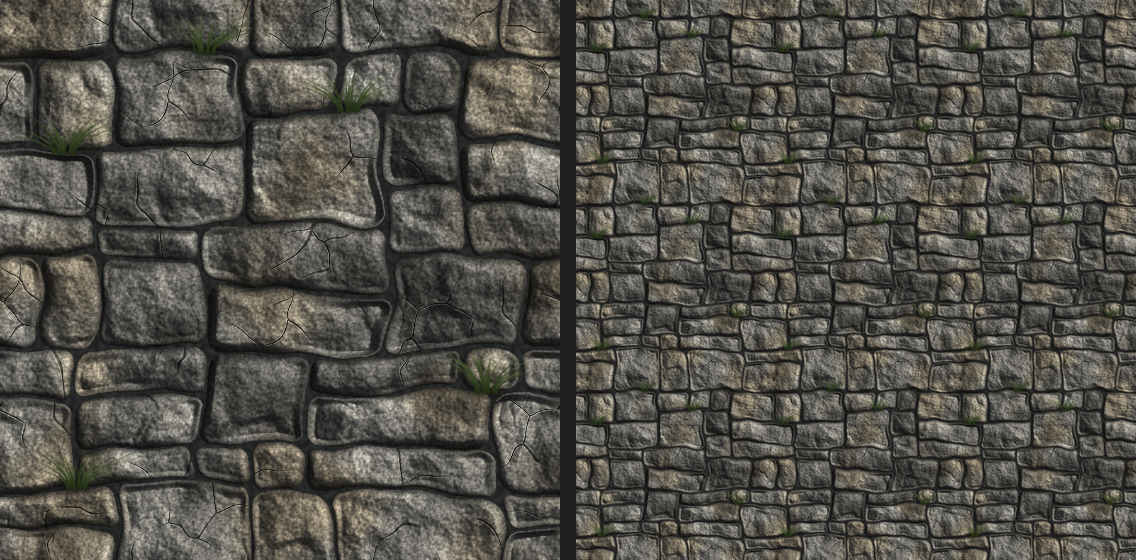
Left: one tile. Right: repeated 3 by 3.
A WebGL 1 fragment shader for this texture:

```glsl
precision highp float;
// Weathered dry-stone wall with grass tufts in a few joints, tiling both ways.
// A pinwheel grid of jittered joints gives the blocks; their rounded height field
// (pillow, chipped facets, cracks, grain) is lit from the upper right.
uniform vec2 u_resolution;

const vec2 GRID = vec2(4.0, 6.0);

float hash(vec2 p) {
  return fract(sin(dot(p, vec2(127.1, 311.7))) * 43758.5453);
}

// Gradient noise that wraps over the unit square
float corner(vec2 i, vec2 f, vec2 o, float freq) {
  float a = 6.2832 * hash(mod(i + o, freq) + 0.37 * freq);
  return dot(vec2(cos(a), sin(a)), f - o);
}

float noise(vec2 p, float freq) {
  vec2 i = floor(p * freq), f = fract(p * freq);
  vec2 u = f * f * f * (f * (f * 6.0 - 15.0) + 10.0);
  return mix(mix(corner(i, f, vec2(0, 0), freq), corner(i, f, vec2(1, 0), freq), u.x),
             mix(corner(i, f, vec2(0, 1), freq), corner(i, f, vec2(1, 1), freq), u.x), u.y);
}

float fbm(vec2 p) {
  float sum = 0.0, amp = 1.0, freq = 8.0;
  for (int k = 0; k < 5; k++) {
    sum += amp * noise(p, freq);
    amp *= 0.48;
    freq *= 2.0;
  }
  return sum;
}

vec2 warp(vec2 p) {
  return 0.045 * vec2(noise(p, 3.0), noise(p + 0.41, 3.0))
       + 0.018 * vec2(noise(p, 10.0), noise(p + 0.23, 10.0));
}

// Chipped facets: x = tilted plane height, y = gap to the nearest facet edge
vec2 facets(vec2 p, float freq) {
  vec2 i = floor(p * freq), f = fract(p * freq);
  float near = 8.0, next = 8.0, plane = 0.0;
  for (int k = 0; k < 9; k++) {
    vec2 o = vec2(mod(float(k), 3.0), floor(float(k) / 3.0)) - 1.0;
    vec2 cell = mod(i + o, freq);
    vec2 r = vec2(hash(cell), hash(cell + 31.0));
    vec2 d = o + 0.1 + 0.8 * r - f;
    float dist = length(d);
    if (dist < near) {
      next = near;
      near = dist;
      plane = dot(d, r.yx - 0.5);
    } else next = min(next, dist);
  }
  return vec2(plane, next - near);
}

// Position of the joint that crosses a grid cell
float joint(vec2 cell) {
  return 0.16 + 0.68 * hash(mod(cell, GRID) + 7.0);
}

// x = height, y = inset from the stone's edge, z = stone's random value, w = crack
vec4 wall(vec2 p) {
  vec2 q = (p + warp(p)) * GRID, lo = q, hi = q + 1.0, id = vec2(0.0);
  for (int k = 0; k < 4; k++) {
    vec2 c = floor(q) + vec2(mod(float(k), 2.0), floor(float(k) / 2.0));
    float sw = joint(c - 1.0), se = joint(c - vec2(0, 1));
    float nw = joint(c - vec2(1, 0)), ne = joint(c);
    bool even = mod(c.x + c.y, 2.0) < 0.5;
    vec2 a = c - 1.0 + (even ? vec2(nw, sw) : vec2(sw, se));
    vec2 b = c + (even ? vec2(se, ne) : vec2(ne, nw));
    if (q.x >= a.x && q.y >= a.y && q.x < b.x && q.y < b.y) {
      lo = a; hi = b; id = mod(c, GRID);
    }
  }
  // Split some of the large blocks in two
  vec2 size = (hi - lo) / GRID, cut = mix(lo, hi, 0.27 + 0.46 * hash(id + 5.0));
  if (hash(id + 9.0) < 0.6) {
    if (size.y > 0.17) {
      if (q.y < cut.y) hi.y = cut.y; else { lo.y = cut.y; id += 0.5; }
    } else if (size.x > 0.22) {
      if (q.x < cut.x) hi.x = cut.x; else { lo.x = cut.x; id += 0.5; }
    }
  }
  // Rounded box
  vec2 pos = (q - 0.5 * (lo + hi)) / GRID, half_size = 0.5 * (hi - lo) / GRID;
  float round_r = min(0.026, 0.6 * min(half_size.x, half_size.y));
  vec2 b = abs(pos) - half_size + round_r;
  float d = length(max(b, 0.0)) + min(max(b.x, b.y), 0.0) - round_r;
  // Surface relief, shifted so that each stone has its own
  vec2 tilt = vec2(hash(id + 2.0), hash(id + 4.0)) - 0.5, s = p + tilt;
  float rough = fbm(s);
  vec2 bent = s + 0.02 * vec2(noise(s, 21.0), noise(s + 0.3, 21.0));
  vec2 chip = facets(bent, 9.0);
  float inset = -d - 0.002 + 0.006 * rough;
  float crack = (1.0 - smoothstep(0.005, 0.03, chip.y)) * smoothstep(0.08, 0.25, noise(s, 6.0));
  crack = max(crack, (1.0 - smoothstep(0.002, 0.012, abs(noise(bent, 5.0))))
                     * smoothstep(0.0, 0.2, noise(s + 0.6, 7.0)));
  float rim = 1.0 - clamp(inset / 0.028, 0.0, 1.0);
  vec2 u = pos / half_size;
  float relief = 0.017 * rough + 0.026 * chip.x * smoothstep(0.0, 0.4, chip.y)
               + 0.3 * dot(pos, tilt) - 0.006 * dot(u, u) - 0.0008 * crack;
  float height = 0.014 * (1.0 - rim * rim * rim) + relief * smoothstep(0.0, 0.018, inset);
  return vec4(height, inset, hash(id + 6.0), crack);
}

void main() {
  vec2 p = gl_FragCoord.xy / u_resolution;
  float px = 1.0 / u_resolution.y, e = 0.0017;
  vec4 w = wall(p);
  vec2 grad = vec2(wall(p + vec2(e, 0)).x, wall(p + vec2(0, e)).x) - w.x;
  float lit = max(dot(normalize(vec3(-grad / e, 1.0)), normalize(vec3(0.55, 0.45, 0.7))), 0.0);

  // Stone colour: grey, slightly browner in patches, speckled
  float light = 0.32 + 1.4 * lit * lit;
  vec3 stone = mix(vec3(0.365, 0.365, 0.358), vec3(0.37, 0.348, 0.31),
                   smoothstep(0.0, 0.5, noise(p, 5.0) + 0.4 * w.z - 0.15));
  stone *= (0.84 + 0.32 * w.z) * (1.0 + 0.4 * noise(p, 7.0) + 0.3 * noise(p, 16.0));
  stone *= 1.0 + 0.4 * noise(p, 230.0) + 0.25 * noise(p, 120.0);
  stone *= light * mix(vec3(0.97, 1.0, 1.02), vec3(1.015, 1.0, 0.96), min(light, 1.0));
  stone *= (1.0 - 0.5 * w.w) * mix(0.6, 1.0, smoothstep(0.0, 0.013, w.y));
  vec3 mortar = vec3(0.145, 0.153, 0.15) * (1.0 + 0.5 * noise(p, 90.0));
  vec3 col = mix(mortar, stone, smoothstep(-0.001, 0.002, w.y));

  // Grass tufts rooted in horizontal joints
  for (int k = 0; k < 5; k++) {
    float n = float(k);
    vec2 cell = vec2(mod(n, 4.0), floor(6.0 * hash(vec2(n, 3.0))));
    cell.y += mod(cell.x + cell.y, 2.0);
    vec2 root = (cell + vec2(0.5, joint(cell))) / GRID;
    vec2 d = fract(p - root + warp(root) + 0.5) - 0.5;
    if (length(d) > 0.12) continue;
    col *= 1.0 - 0.35 * exp(-900.0 * dot(d, d));
    for (int j = 0; j < 22; j++) {
      vec2 seed = vec2(float(j), n + 11.0);
      float side = hash(seed) - 0.5, tall = 0.03 + 0.04 * hash(seed + 20.0);
      float lean = 0.13 * side + 0.04 * (hash(seed + 40.0) - 0.5);
      float t = clamp(d.y / tall, 0.0, 1.0), slope = 2.0 * lean * t / tall;
      float off = abs(d.x - 0.04 * side - lean * t * t) / sqrt(1.0 + slope * slope);
      float width = 0.0003 + 0.0015 * (1.0 - t);
      float blade = (1.0 - smoothstep(width - px, width + px, off))
                  * smoothstep(-0.004, 0.0, d.y) * (1.0 - smoothstep(tall - px, tall + px, d.y));
      vec3 green = mix(vec3(0.13, 0.18, 0.08), vec3(0.37, 0.45, 0.24), t * (0.4 + 0.6 * hash(seed + 60.0)));
      col = mix(col, green, blade);
    }
  }
  gl_FragColor = vec4(col, 1.0);
}
```
